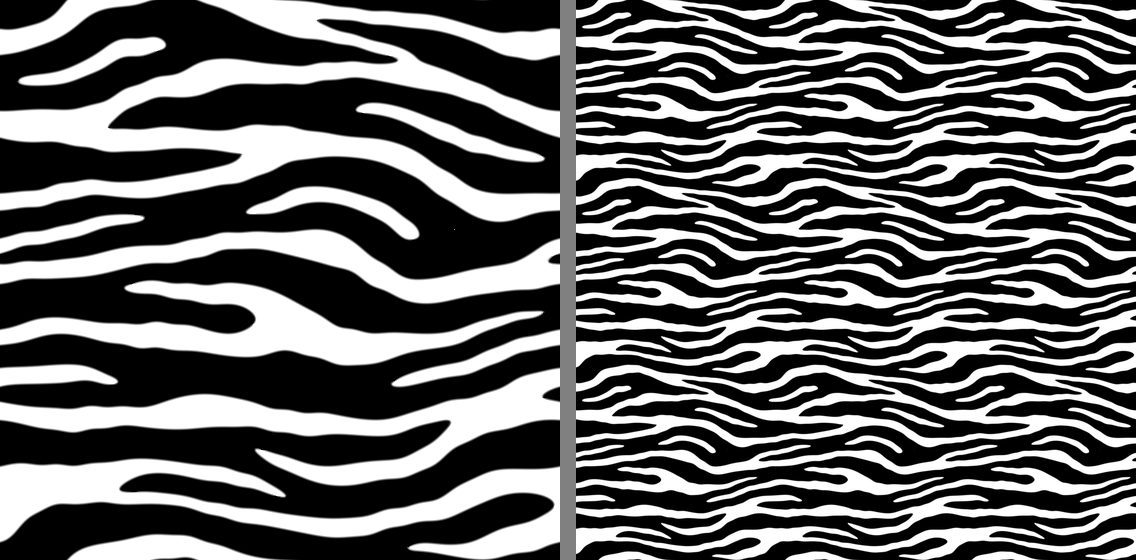
Left: one tile. Right: repeated 3 by 3.
Write a WebGL 1 fragment shader that draws this pattern.

```glsl
precision highp float;
// Seamless zebra hide: flowing black and white stripes that fork and taper to points.
uniform vec2 u_resolution;

const float PI = 3.14159;
const float TAU = 6.28318;

float hash(vec2 p) {
  return fract(sin(dot(p, vec2(27.17, 61.73))) * 4375.85);
}

// Periodic bending of the stripes: broad sweeps, then a slight hand-drawn wobble.
float bend(vec2 p) {
  vec2 a = TAU * p;
  return 0.042 * sin(a.x + 1.5 * sin(a.y) + 2.6)
       + 0.012 * sin(2.0 * a.x - a.y + 1.0)
       + 0.004 * sin(5.0 * a.x + 3.0 * a.y)
       + 0.0012 * sin(11.0 * a.x + 4.0 * a.y + 2.0 * sin(3.0 * a.x - 2.0 * a.y));
}

// Positive in white stripes, negative in black ones.
float stripeField(vec2 p) {
  vec2 q = vec2(p.x, p.y + bend(p));
  float phase = TAU * 10.0 * q.y + 0.8;
  float forkGlow = 0.0;

  // Each fork twists the phase by one turn; opposite turns cancel along a row.
  for (int row = 0; row < 6; row++) {
    for (int col = 0; col < 4; col++) {
      vec2 cell = vec2(float(col), float(row));
      float turn = 1.0 - 2.0 * mod(cell.x + cell.y, 2.0);
      vec2 jitter = vec2(hash(cell + 3.1), hash(cell + 17.6)) - 0.5;
      vec2 fork = (cell + 0.5 + vec2(0.5, 0.6) * jitter) / vec2(4.0, 6.0);
      fork.x += 0.2 * hash(vec2(cell.y, 8.3));

      float u = q.x - fork.x;
      float v = fract(q.y - fork.y + 0.5) - 0.5;
      float e = exp(TAU * 2.5 * v);
      float twist = atan(cos(PI * u) * (e - 1.0), sin(PI * u) * (e + 1.0));
      // The linear terms let the twist wrap around the tile.
      phase += turn * (twist + (TAU * u - PI) * v + TAU * q.x * fork.y);

      vec2 near = vec2(sin(PI * u) / PI, v) / vec2(0.04, 0.022);
      forkGlow += exp(-dot(near, near));
    }
  }

  // Stripe width varies gently; white gathers where stripes join.
  float threshold = 0.34 - 0.4 * forkGlow
    + 0.15 * sin(TAU * (2.0 * p.x + 3.0 * p.y) + 2.0 * sin(TAU * (p.x - p.y)));
  return cos(phase) - threshold;
}

void main() {
  vec2 p = gl_FragCoord.xy / u_resolution;

  // Field over slope gives the distance to the stripe edge.
  vec2 h = vec2(0.0008, 0.0);
  float f = stripeField(p);
  vec2 slope = vec2(stripeField(p + h.xy) - f, stripeField(p + h.yx) - f) / h.x;
  float edgeDistance = f / max(length(slope), 4.0);

  float white = smoothstep(-0.0027, 0.0027, edgeDistance);
  gl_FragColor = vec4(vec3(white), 1.0);
}
```
